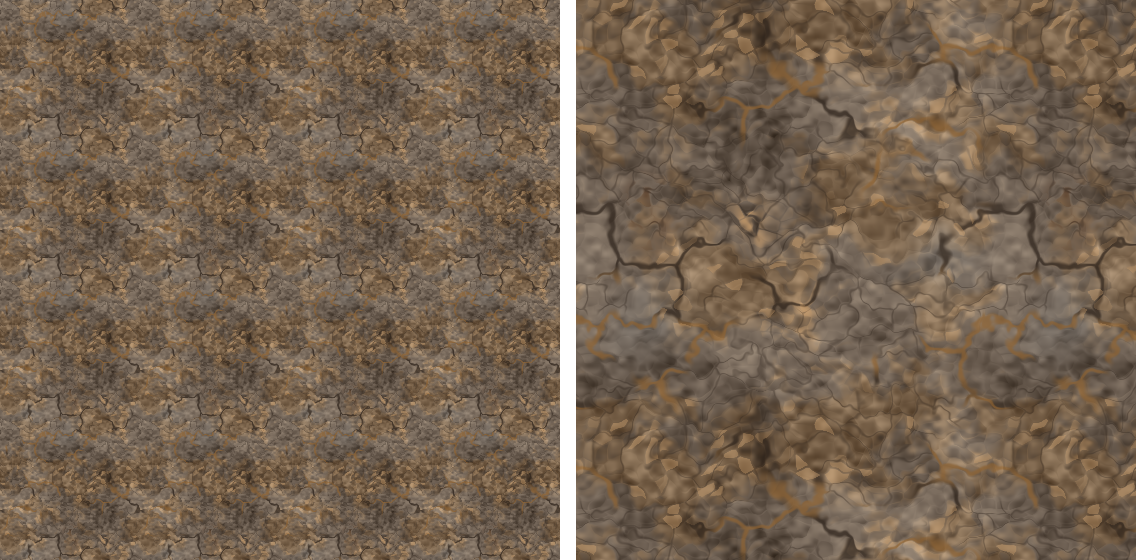
Left, the full canvas; right, a detail of the centre.
Reproduce this texture procedurally as a WebGL 1 fragment shader.

```glsl
precision highp float;
uniform vec2 u_resolution;

const float REPEATS = 4.0;
const vec2 SLAB_CELLS = vec2(5.0, 7.0);
const vec2 CHIP_CELLS = vec2(13.0, 17.0);
const vec2 FLAKE_CELLS = vec2(29.0, 37.0);
const vec2 GRAIN_CELLS = vec2(52.0, 64.0);
const float WARP = 0.16;
const float CRACK_WIDTH = 0.12;

const vec3 GREY_DARK = vec3(0.33, 0.28, 0.235);
const vec3 GREY_MID = vec3(0.44, 0.385, 0.335);
const vec3 GREY_LIGHT = vec3(0.53, 0.47, 0.41);
const vec3 WARM_DARK = vec3(0.36, 0.275, 0.19);
const vec3 WARM_MID = vec3(0.47, 0.38, 0.285);
const vec3 WARM_LIGHT = vec3(0.61, 0.51, 0.40);
const vec3 CRACK = vec3(0.17, 0.13, 0.10);
const vec3 RUST = vec3(0.27, 0.17, 0.10);
const vec3 OCHRE = vec3(0.56, 0.39, 0.20);
const vec3 SAND = vec3(0.77, 0.60, 0.41);
const vec3 SLATE = vec3(0.44, 0.42, 0.40);

// Random pair for a lattice cell, wrapped to the period
vec2 hash2(vec2 cell, vec2 period) {
  vec2 c = floor(mod(cell + 0.5, period));
  vec2 s = vec2(dot(c, vec2(127.1, 311.7)), dot(c, vec2(269.5, 183.3)));
  return fract(sin(s + period.x * 1.7) * 43758.55);
}

float noise(vec2 p, vec2 period) {
  vec2 x = p * period;
  vec2 i = floor(x);
  vec2 f = fract(x);
  f = f * f * (3.0 - 2.0 * f);
  float a = hash2(i, period).x;
  float b = hash2(i + vec2(1.0, 0.0), period).x;
  float c = hash2(i + vec2(0.0, 1.0), period).x;
  float d = hash2(i + 1.0, period).x;
  return mix(mix(a, b, f.x), mix(c, d, f.x), f.y);
}

float fbm(vec2 p, vec2 period) {
  float sum = 0.0;
  float weight = 0.4;
  for (int i = 0; i < 4; i++) {
    sum += weight * noise(p, period);
    period *= 2.0;
    weight *= 0.65;
  }
  return sum / 0.939;
}

// Cellular noise: x = gap to the border, y = cell level, z = facet slope
vec3 cells(vec2 p, vec2 period) {
  vec2 x = p * period;
  vec2 i = floor(x);
  float near = 9.0;
  float second = 9.0;
  vec2 offset = vec2(0.0);
  vec2 id = vec2(0.0);
  for (int j = -1; j <= 1; j++) {
    for (int k = -1; k <= 1; k++) {
      vec2 c = i + vec2(float(k), float(j));
      vec2 h = hash2(c, period);
      vec2 d = x - c - h;
      float dist = length(d);
      second = min(second, max(near, dist));
      if (dist < near) {
        near = dist;
        offset = d;
        id = h;
      }
    }
  }
  float gap = second - near;
  float level = fract(dot(id, vec2(17.3, 29.7))) - 0.5;
  float slope = dot(offset, id - 0.5 + vec2(-0.3, 0.4));
  return vec3(gap, vec2(level, slope) * smoothstep(0.0, 0.2, gap));
}

// Soft patch that wraps around the tile
float patchAt(vec2 p, vec2 center, vec2 radius) {
  vec2 d = (fract(p - center + 0.5) - 0.5) / radius;
  return exp(-dot(d, d));
}

vec3 ramp(vec3 dark, vec3 mid, vec3 light, float t) {
  return t < 0.5 ? mix(dark, mid, t * 2.0) : mix(mid, light, t * 2.0 - 1.0);
}

void main() {
  vec2 p = fract(gl_FragCoord.xy / u_resolution * REPEATS);
  vec2 bend = vec2(fbm(p, vec2(6.0)), fbm(p + 0.37, vec2(7.0))) - 0.5;
  vec2 q = p + WARP * bend;

  // Layers of broken stone
  vec3 slab = cells(q, SLAB_CELLS);
  vec3 chip = cells(q, CHIP_CELLS);
  vec3 flake = cells(p + 0.5 * WARP * bend, FLAKE_CELLS);
  float broad = fbm(p, vec2(4.0, 5.0)) - 0.5;
  float stain = fbm(q + 0.21, vec2(5.0, 6.0));
  float grain = noise(p, GRAIN_CELLS) - 0.5;

  float tone = 0.54 + 1.3 * broad + 0.25 * slab.y + 0.35 * chip.y + 0.4 * chip.z;
  tone += 0.4 * flake.y + 0.3 * flake.z + 0.75 * grain;
  tone = clamp(tone, -0.6, 1.6);

  // Grey stone with warm staining
  float warmth = smoothstep(0.42, 0.62, stain + 0.12 * flake.y + 0.1 * grain);
  vec3 grey = ramp(GREY_DARK, GREY_MID, GREY_LIGHT, tone);
  vec3 warm = ramp(WARM_DARK, WARM_MID, WARM_LIGHT, tone);
  vec3 color = mix(grey, warm, warmth);

  // Slate, rust and sand patches
  float rough = smoothstep(-0.35, 0.35, chip.y + 0.7 * flake.y + 0.5 * grain);
  float slate = patchAt(q, vec2(0.52, 0.90), vec2(0.10, 0.09)) + patchAt(q, vec2(0.18, 0.05), vec2(0.09, 0.06));
  float rust = patchAt(q, vec2(0.51, 0.15), vec2(0.06, 0.09));
  float sand = patchAt(q, vec2(0.766, 0.167), vec2(0.055, 0.05)) + 0.8 * patchAt(q, vec2(0.875, 0.93), vec2(0.035, 0.07));
  color = mix(color, SLATE + 0.12 * (tone - 0.5), 0.55 * min(slate, 1.0));
  color = mix(color, RUST, 0.75 * rust * rough);
  color = mix(color, SAND, 0.85 * min(sand, 1.0) * rough);

  // Broken cracks, some filled with ochre
  float open = smoothstep(0.42, 0.62, noise(p + 0.13, vec2(9.0, 11.0)));
  float crack = open * (1.0 - smoothstep(0.02, CRACK_WIDTH, slab.x));
  float chink = (1.0 - open) * (1.0 - smoothstep(0.0, CRACK_WIDTH, chip.x));
  float filled = smoothstep(0.45, 0.6, noise(p + 0.4, vec2(6.0, 8.0)));
  color = mix(color, mix(CRACK, OCHRE, filled), 0.7 * crack);
  color = mix(color, CRACK, 0.3 * chink);

  // Scattered bright ochre flecks
  float fleck = smoothstep(0.3, 0.45, flake.y) * smoothstep(0.48, 0.6, stain);
  color = mix(color, SAND, 0.4 * fleck);
  gl_FragColor = vec4(color, 1.0);
}
```
